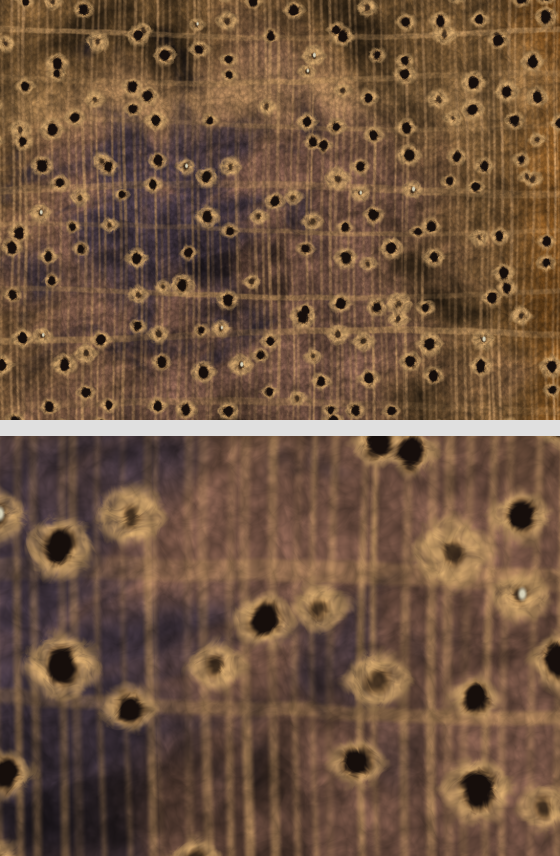
Top: the whole. Bottom: its middle third, enlarged.
Write a WebGL 2 fragment shader that draws this texture.

```glsl
#version 300 es
precision highp float;
// End grain of a stained hardwood: fine upright rays, broken cross bands and
// scattered open pores with pale rims. Jittered cells place the parts, layered
// sines bend and stain them, and cellular noise gives the fibre mottle.

uniform vec2 u_resolution;
out vec4 fragColor;

// Lengths are in canvas heights.
const float RAY_PITCH = 0.0172;
const float RAY_HALF_WIDTH = 0.0034;
const float BAND_PITCH = 0.125;
const float BAND_HALF_WIDTH = 0.0075;
const float PORE_PITCH = 0.084;
const float PORE_CHANCE = 0.88;
const float PORE_RADIUS = 0.0116;
const float SOFTNESS = 0.0028;
const float FIBRE_SCALE = 105.0;
const float FIBRE_CONTRAST = 0.30;
const float STAIN_CONTRAST = 0.30;
const float MOTTLE_CONTRAST = 0.20;

const vec3 BROWN = vec3(0.37, 0.27, 0.155);
const vec3 PURPLE = vec3(0.365, 0.26, 0.215);
const vec3 BLUE = vec3(0.215, 0.18, 0.235);
const vec3 RUST = vec3(0.39, 0.245, 0.09);
const vec3 TAN = vec3(0.60, 0.46, 0.295);
const vec3 RAY = vec3(0.625, 0.48, 0.32);
const vec3 RIM = vec3(0.71, 0.56, 0.365);
const vec3 RIM_SHADE = vec3(0.46, 0.33, 0.19);
const vec3 HOLE = vec3(0.085, 0.055, 0.045);
const vec3 GLINT = vec3(0.84, 0.82, 0.72);

vec3 hash3(vec2 cell) {
  vec3 h = fract(cell.xyx * vec3(0.1031, 0.1030, 0.0973));
  h += dot(h, h.yxz + 33.33);
  return fract((h.xxy + h.yzz) * h.zyx);
}

// Warped, rotated sines in several octaves, roughly -1 to 1.
float waves(vec2 p) {
  float sum = 0.0, amp = 0.55;
  for (int i = 0; i < 4; i++) {
    p = mat2(0.8, 0.6, -0.6, 0.8) * p + 0.7 * sin(p.yx * 0.8 + float(i));
    sum += amp * sin(p.x) * cos(p.y);
    p *= 1.9;
    amp *= 0.6;
  }
  return sum;
}

// Distance to the nearest jittered cell point.
float cellular(vec2 p) {
  float nearest = 2.0;
  for (int k = 0; k < 9; k++) {
    vec2 cell = floor(p) + vec2(k % 3, k / 3) - 1.0;
    nearest = min(nearest, length(cell + hash3(cell).xy - p));
  }
  return nearest;
}

// Jittered parallel lines across x, fading in and out along y.
float lines(vec2 p, float pitch, float halfWidth, float fadeRate, float seed) {
  float cover = 0.0;
  for (int k = -1; k <= 1; k++) {
    float id = floor(p.x / pitch) + float(k);
    vec3 r = hash3(vec2(id, seed));
    float bend = 0.10 * sin(p.y * fadeRate * 0.6 + r.y * 6.3);
    float d = abs(p.x - (id + 0.2 + 0.6 * r.x + bend) * pitch);
    float w = halfWidth * mix(0.65, 1.2, r.y);
    float fade = 0.74 + 0.26 * sin(p.y * fadeRate + r.z * 40.0);
    float edge = 1.0 - smoothstep(w - SOFTNESS, w + SOFTNESS, d);
    cover = max(cover, edge * fade * mix(0.4, 1.0, r.z));
  }
  return cover;
}

// Coverage of rim, hole, bright filling and the shade around the hole.
vec4 pores(vec2 p, float rough) {
  vec4 cover = vec4(0.0);
  for (int k = 0; k < 9; k++) {
    vec2 cell = floor(p / PORE_PITCH) + vec2(k % 3, k / 3) - 1.0;
    vec3 place = hash3(cell + 17.0), kind = hash3(cell + 71.0);
    if (place.z > PORE_CHANCE) continue;
    vec2 d = p - (cell + 0.04 + 0.92 * place.xy) * PORE_PITCH;
    float radius = PORE_RADIUS * mix(0.72, 1.15, kind.x);
    float wing = 0.004 * exp(-d.y * d.y / 0.00008);
    float rim = length(d) - radius * mix(1.65, 2.2, kind.z) - wing;
    float filled = step(0.72, kind.y);
    float hole = length(d * vec2(1.12, 0.92)) - radius * mix(1.0, 0.5, filled);
    float glint = length((d - 0.002) * vec2(1.5, 1.0)) - radius * 0.45;
    cover = max(cover, vec4(
      1.0 - smoothstep(-0.006, 0.005, rim + rough * 0.006),
      (1.0 - smoothstep(-SOFTNESS, SOFTNESS, hole + rough * 0.003)) * mix(1.0, 0.65, filled),
      (1.0 - smoothstep(-SOFTNESS, SOFTNESS, glint)) * step(0.95, kind.y),
      1.0 - smoothstep(0.0, 0.006, hole + rough * 0.004)));
  }
  return cover;
}

void main() {
  vec2 p = gl_FragCoord.xy / u_resolution.y;
  float cloud = waves(p * 7.0 + 2.0);
  float patches = waves(p * 19.0 + 9.0);
  float mottle = waves(p * vec2(75.0, 60.0) + 4.0);
  float rough = waves(p * 150.0);

  // Stained ground: brown edges, purple middle, blue heart, pale upper zone.
  float purple = 1.0 - smoothstep(0.28, 0.72, length(p - vec2(0.55, 0.36)) + 0.18 * cloud);
  float blue = 1.0 - smoothstep(0.04, 0.38, length(p - vec2(0.38, 0.47)) + 0.26 * patches);
  float pale = exp(-pow((p.y - 0.76 + 0.05 * cloud) / 0.075, 2.0));
  vec3 color = mix(BROWN, PURPLE, purple);
  color = mix(color, BLUE, 0.85 * blue);
  color = mix(color, RUST, smoothstep(1.15, 1.33, p.x + 0.05 * cloud));
  color = mix(color, TAN, 0.6 * pale * clamp(0.75 + 0.6 * patches, 0.0, 1.0));
  color *= 1.0 + STAIN_CONTRAST * (patches - 0.6 * cloud) + MOTTLE_CONTRAST * mottle;
  color *= 1.0 - 0.4 * smoothstep(0.3, 0.7, cloud);

  // Cross bands and rays, dimmed a little by the stain.
  vec2 bent = p + 0.003 * vec2(sin(p.y * 9.0 + p.x * 5.0), waves(p * 22.0));
  float band = lines(bent.yx, BAND_PITCH, BAND_HALF_WIDTH, 6.0, 5.0);
  float glow = 1.0 + 0.15 * patches - 0.15 * cloud - 0.12 * blue;
  color = mix(color, TAN * glow, band * clamp(0.85 + 0.5 * mottle, 0.0, 1.0));
  float ray = lines(bent, RAY_PITCH, RAY_HALF_WIDTH, 11.0, 3.0);
  color = mix(color, RAY * glow, ray * clamp(0.84 + 0.3 * mottle, 0.0, 1.0));

  // Pores over the grain, with mottle on all but the holes.
  vec4 pore = pores(p, rough);
  color = mix(color, RIM, pore.x * clamp(0.82 + 0.35 * rough, 0.0, 1.0));
  color = mix(color, RIM_SHADE, 0.6 * pore.w);
  float fibre = cellular(p * FIBRE_SCALE * vec2(1.0, 0.8) + 0.5 * mottle);
  color *= 1.0 + FIBRE_CONTRAST * (0.5 - fibre) + 0.14 * rough;
  color = mix(color, HOLE, pore.y);
  color = mix(color, GLINT, pore.z);
  fragColor = vec4(color, 1.0);
}
```
